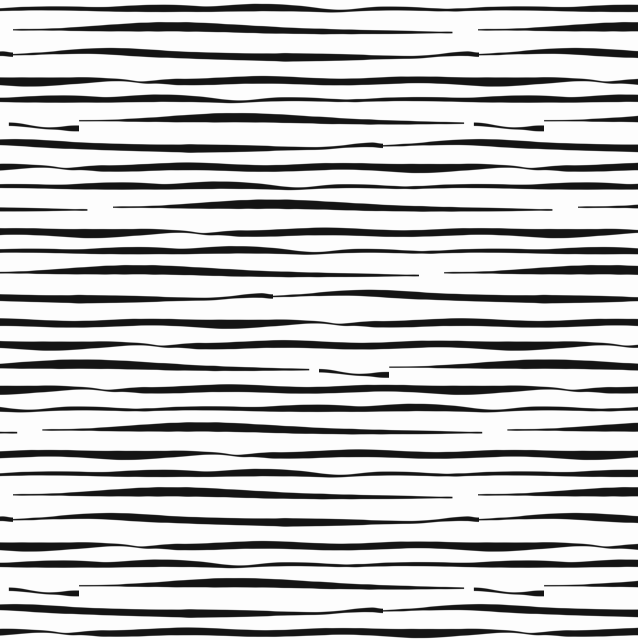
Write a Shadertoy shader that draws this pattern.

```glsl
// Hand-inked horizontal brush strokes, dark on near-white, in a square tile.
// Each of the 21 rows per tile picks one of five stroke profiles (centre drift
// and thickness along its length), slid sideways by its own phase.

const float TILE = 0.7266;          // tile side, in canvas heights
const float UNIT = 1.0 / 558.0;     // stroke profile unit, in tile sides
const vec3 INK = vec3(0.08);
const vec3 PAPER = vec3(0.994);

const int ROWS = 21;
const int WAVY = 0, SPINDLE = 1, HOOK = 2, PINCHED = 3, SPLIT = 4;
const int KIND[ROWS] = int[ROWS](
    WAVY, SPINDLE, HOOK, PINCHED, WAVY, SPLIT, HOOK, PINCHED, WAVY, SPINDLE, PINCHED,
    WAVY, SPINDLE, HOOK, PINCHED, PINCHED, SPLIT, PINCHED, WAVY, SPINDLE, PINCHED);
// Row depth below the top of the tile
const float DEPTH[ROWS] = float[ROWS](
    0.018, 0.0645, 0.118, 0.174, 0.213, 0.260, 0.314, 0.360, 0.400, 0.446, 0.500,
    0.539, 0.587, 0.638, 0.695, 0.742, 0.790, 0.837, 0.878, 0.925, 0.977);
// Sideways slide of each row
const float PHASE[ROWS] = float[ROWS](
    0.565, 0.027, 0.029, 0.296, 0.349, 0.170, 0.824, 0.134, 0.475, 0.242, 0.430,
    0.511, 0.955, 0.586, 0.722, 0.341, 0.837, 0.224, 0.896, 0.091, 0.502);

float hash(float n) {
    return fract(sin(n * 127.1) * 43758.5453);
}

// Value noise that repeats once per tile
float tileNoise(float u, float cells, float seed) {
    float x = u * cells, i = floor(x);
    float a = hash(mod(i, cells) + seed), b = hash(mod(i + 1.0, cells) + seed);
    return mix(a, b, smoothstep(0.0, 1.0, x - i)) - 0.5;
}

// Periodic bell curve
float bump(float u, float centre, float width) {
    float d = u - centre;
    d = (d - round(d)) / width;
    return exp(-d * d);
}

// Soft-ended interval
float span(float u, float from, float to, float soft) {
    return clamp((u - from) / soft + 0.5, 0.0, 1.0) * clamp((to - u) / soft + 0.5, 0.0, 1.0);
}

// Profiles return (downward drift, thickness) in stroke units
vec2 wavyProfile(float u) {
    float drift = 3.2 * bump(u, 0.16, 0.06) + 2.0 * bump(u, 0.40, 0.07)
                + bump(u, 0.66, 0.06) + bump(u, 0.88, 0.04) - bump(u, 0.0, 0.06);
    float thick = 4.8 + 4.2 * bump(u, 0.0, 0.10) + 4.0 * bump(u, 0.776, 0.09)
                - 2.0 * bump(u, 0.17, 0.05) - 1.5 * bump(u, 0.40, 0.08);
    return vec2(drift, thick);
}

vec2 pinchedProfile(float u) {
    float drift = 1.3 * cos(18.8496 * (u - 0.77)) + 2.0 * bump(u, 0.01, 0.03);
    float thick = 8.2 - 6.0 * bump(u, 0.0, 0.06) - 2.5 * bump(u, 0.93, 0.05)
                + 2.8 * bump(u, 0.77, 0.07) + 0.8 * bump(u, 0.26, 0.07);
    return vec2(drift, thick);
}

vec2 hookProfile(float u) {
    float drift = 0.5 - 5.0 * bump(u, 0.18, 0.13) + 2.5 * smoothstep(0.3, 0.6, u)
                - 4.0 * smoothstep(0.85, 0.97, u) + 1.5 * smoothstep(0.975, 1.0, u);
    float thick = 2.0 + 6.0 * smoothstep(0.0, 0.25, u) + bump(u, 0.27, 0.07)
                + 2.0 * bump(u, 0.6, 0.07) - 5.0 * smoothstep(0.66, 0.88, u)
                + 2.5 * smoothstep(0.9, 0.98, u);
    return vec2(drift, thick);
}

vec2 spindleProfile(float u, float tip) {
    float fall = 1.0 - clamp((u - 0.38) / (tip - 0.38), 0.0, 1.0);
    return vec2(3.3 * u - 5.0 * bump(u, 0.35, 0.2),
                1.7 + 9.5 * smoothstep(0.03, 0.33, u) * fall);
}

vec2 stubProfile(float v) {
    return vec2(4.0 + 5.0 * smoothstep(0.0, 0.6, v),
                4.0 - 1.8 * smoothstep(0.0, 0.5, v) + 5.0 * smoothstep(0.55, 1.0, v));
}

// Ink coverage of one stroke at height y from its row line
float stroke(float y, vec2 profile, float wobble, float pixel) {
    float d = abs(y - profile.x * UNIT) - 0.5 * (profile.y + wobble) * UNIT;
    return smoothstep(0.8 * pixel, -0.8 * pixel, d);
}

float row(int kind, float u, float y, float wobble, float pixel) {
    if (kind == WAVY) return stroke(y, wavyProfile(u), wobble, pixel);
    if (kind == PINCHED) return stroke(y, pinchedProfile(u), wobble, pixel);
    if (kind == HOOK) return stroke(y, hookProfile(u), wobble, pixel);
    float tip = kind == SPLIT ? 0.828 : 0.946;
    float ink = stroke(y, spindleProfile(u, tip), wobble, pixel) * span(u, 0.0, tip, pixel);
    if (kind == SPLIT) {
        float stub = stroke(y, stubProfile((u - 0.849) / 0.151), wobble, pixel);
        ink = max(ink, stub * span(u, 0.849, 1.0, pixel));
    }
    return ink;
}

void mainImage(out vec4 fragColor, in vec2 fragCoord) {
    vec2 p = vec2(fragCoord.x, iResolution.y - fragCoord.y) / (iResolution.y * TILE);
    float pixel = 1.0 / (iResolution.y * TILE);
    float ink = 0.0;
    for (int i = 0; i < ROWS; i++) {
        float u = fract(p.x - PHASE[i]);
        float y = p.y - DEPTH[i];
        float wobble = 0.7 * tileNoise(u, 48.0, float(KIND[i]) * 61.0);
        ink = max(ink, row(KIND[i], u, y - round(y), wobble, pixel));
    }
    fragColor = vec4(mix(PAPER, INK, ink), 1.0);
}
```
